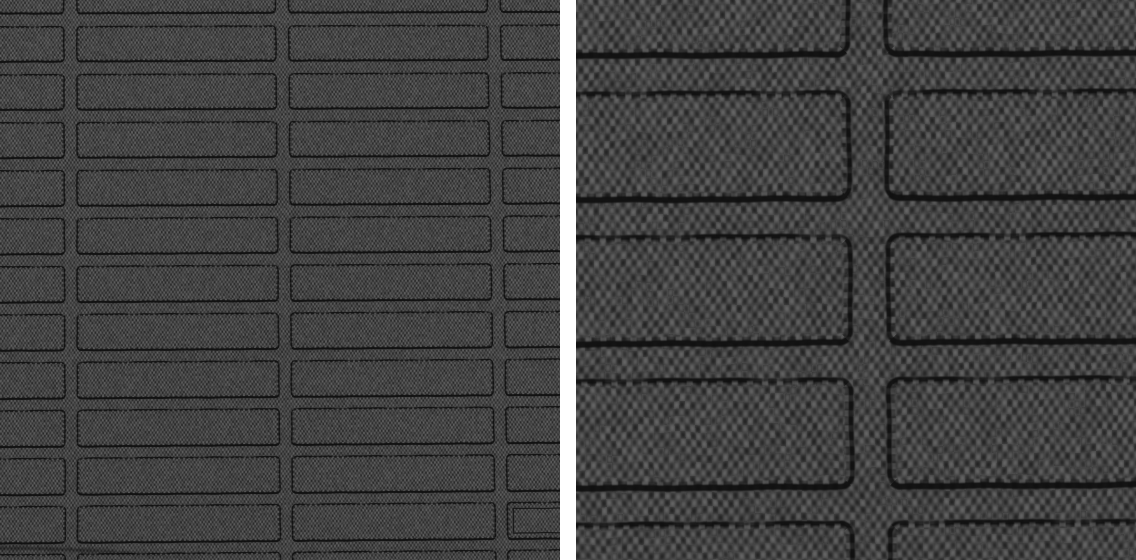
Left, the full canvas; right, a detail of the centre.
Reproduce this texture procedurally as a WebGL 1 fragment shader.

```glsl
precision highp float;
// Dark woven nylon embossed with a grid of long rounded rectangles, slightly skewed.

uniform vec2 u_resolution;

#define CELL_SIZE vec2(0.380, 0.0857)
#define GRID_START vec2(0.1256, 0.0352)
#define PANEL_HALF vec2(0.1782, 0.0308)
#define CORNER_RADIUS 0.007
#define GROOVE_HALF 0.0014
#define EDGE_SOFT 0.0008
#define THREADS vec2(160.0, 112.0)
#define BEAD_COUNT 112.0
#define THREAD_LOW vec3(0.165)
#define THREAD_HIGH vec3(0.372)
#define GROOVE_COLOR vec3(0.055)
#define BEAD_COLOR vec3(0.370)

const float TAU = 6.2831853;

float hash(vec2 p) {
  return fract(sin(dot(p, vec2(12.99, 78.23))) * 4375.85);
}

float roundedBox(vec2 p, vec2 halfSize, float radius) {
  vec2 q = abs(p) - halfSize + radius;
  return length(max(q, 0.0)) + min(max(q.x, q.y), 0.0) - radius;
}

float lineMask(float dist, float halfWidth) {
  return 1.0 - smoothstep(halfWidth - EDGE_SOFT, halfWidth + EDGE_SOFT, abs(dist));
}

// Irregular wave from layered sines, between 0 and 1
float unevenness(float t, float phase) {
  return 0.5 + 0.25 * sin(t * 61.0 + phase) + 0.25 * sin(t * 147.0 + phase * 2.3);
}

// Diagonally crossing threads with slightly wandering, uneven strands
vec3 weave(vec2 p) {
  vec2 g = p * THREADS;
  g += 0.07 * sin(p.yx * vec2(190.0, 230.0) + 3.0 * sin(p * 37.0));
  vec2 wave = cos(g * TAU);
  float strand = hash(floor(g * 2.0 + 0.5)) - 0.5;
  return mix(THREAD_LOW, THREAD_HIGH, 0.5 + 0.47 * wave.x * wave.y + 0.32 * strand);
}

vec3 fabric(vec2 uv) {
  float down = 1.0 - uv.y;

  // Skewed grid: columns spread and rows tilt towards the bottom
  vec2 grid = vec2(
    (uv.x - GRID_START.x - 0.002 * down) / (0.378 + 0.0063 * down),
    (down + (uv.x - 0.32) * (0.003 + 0.006 * down) - GRID_START.y) / CELL_SIZE.y);
  vec2 id = floor(grid);
  vec2 p = (fract(grid) - 0.5) * CELL_SIZE * vec2(1.0, -1.0);
  float phase = hash(id + 7.0) * TAU;

  // Panel outline with a small wobble along its sides
  vec2 halfSize = PANEL_HALF + vec2(0.001, 0.0018) * down;
  vec2 q = abs(p) - halfSize;
  float side = step(q.y, q.x);
  float along = mix(p.x, p.y, side);
  float top = (1.0 - side) * step(0.0, p.y);
  float bottom = (1.0 - side) * (1.0 - top);
  float uneven = unevenness(along, phase);
  float d = roundedBox(p, halfSize, CORNER_RADIUS) + (uneven - 0.5) * 0.0008;

  // Light falls off slightly downwards
  vec3 color = weave(grid * CELL_SIZE);
  color *= 1.02 - 0.04 * down + 0.008 * sin(uv.x * 5.0 + down * 4.0);
  color *= 1.0 - 0.05 * (1.0 - smoothstep(0.0015, 0.006, abs(d)));

  // Pressed groove: solid below, broken by threads above and at the sides
  float bead = smoothstep(-0.2, 0.7, sin(along * BEAD_COUNT * TAU + phase));
  float worn = top * smoothstep(0.4, 0.85, uneven) * (0.3 + 0.35 * bead);
  float depth = 0.92 - worn - 0.25 * side * bead;
  float groove = lineMask(d, GROOVE_HALF + 0.0005 * bottom) * depth;

  // The lower right panel is pressed twice
  float doubled = step(1.5, id.x) * step(9.5, id.y) * step(id.y, 10.5);
  groove = max(groove, doubled * 0.8 * lineMask(d + 0.0105, GROOVE_HALF * 0.8));
  color = mix(color, GROOVE_COLOR, groove);

  // Raised threads catching light along the inner rim
  float rim = lineMask(d + mix(0.0027, 0.0015, top), 0.0011);
  color = mix(color, BEAD_COLOR, rim * bead * (0.35 + 0.4 * uneven));
  color = mix(color, GROOVE_COLOR, rim * (1.0 - bead) * 0.4);

  // Soft fold at the lower left edge
  float fold = down - 0.979 - 0.16 * uv.x * uv.x;
  float foldShade = exp(-fold * fold * 60000.0) * (1.0 - smoothstep(0.1, 0.4, uv.x));
  return color * (1.0 - 0.35 * foldShade);
}

void main() {
  // Average four samples per pixel
  vec3 color = vec3(0.0);
  for (int i = 0; i < 4; i++) {
    float n = float(i);
    vec2 offset = vec2(mod(n, 2.0), floor(n * 0.5)) * 0.5 - 0.25;
    color += fabric((gl_FragCoord.xy + offset) / u_resolution);
  }
  gl_FragColor = vec4(color * 0.25, 1.0);
}
```
